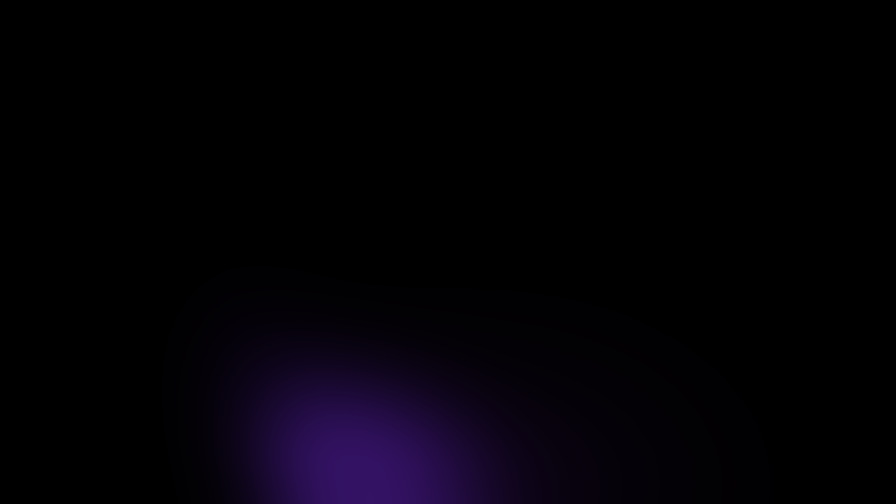
Write a WebGL 2 fragment shader that draws this background.

```glsl
#version 300 es
precision highp float;
// A violet glow rising from the lower edge of a black field, with a faint tail to the right.

#define CORE_CENTER vec2(0.690, 0.060)
#define CORE_COLOR vec3(0.185, 0.066, 0.365)
#define CORE_SLANT 0.22
#define TAIL_CENTER vec2(0.960, 0.040)
#define TAIL_COLOR vec3(0.036, 0.010, 0.062)
#define HALO_CENTER vec2(0.490, 0.290)
#define HALO_COLOR vec3(0.012, 0.003, 0.026)

uniform vec2 u_resolution;
out vec4 fragColor;

// Soft elliptical falloff whose left, right and vertical radii differ.
float glow(vec2 offset, float leftRadius, float rightRadius, float height, float power) {
    float width = offset.x < 0.0 ? leftRadius : rightRadius;
    return exp(-pow(length(offset / vec2(width, height)), power));
}

void main() {
    // Canvas heights, origin at the lower left.
    vec2 p = gl_FragCoord.xy / u_resolution.y;
    p.x *= (16.0 / 9.0) * u_resolution.y / u_resolution.x;

    // The core leans left as it rises and stays flat below its center.
    vec2 core = p - CORE_CENTER;
    core.x += CORE_SLANT * core.y;
    core.y = max(core.y, 0.0);

    vec3 color = CORE_COLOR * glow(core, 0.19, 0.25, 0.20, 2.4);
    color += TAIL_COLOR * glow(p - TAIL_CENTER, 0.28, 0.37, 0.25, 2.0);
    color += HALO_COLOR * glow(p - HALO_CENTER, 0.12, 0.15, 0.14, 2.0);

    fragColor = vec4(color, 1.0);
}
```
